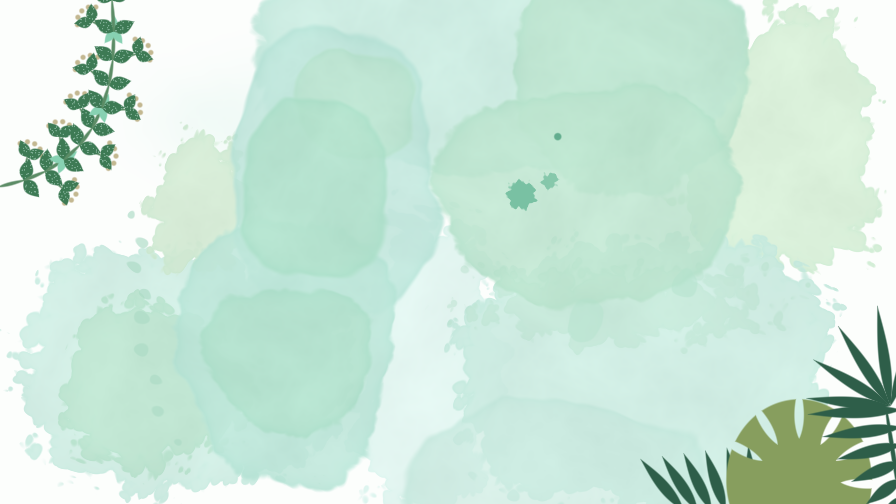
Reproduce this background procedurally as a Shadertoy shader.

```glsl
// Overlapping mint watercolour washes on white paper, with a leafy sprig and
// tropical foliage. Washes are warped superellipses with cellular fringes;
// plants are tapered strokes repeated by loops. The canvas is 16 by 9 units.

vec2 hash2(vec2 p) {
    return fract(sin(vec2(dot(p, vec2(127.1, 311.7)), dot(p, vec2(269.5, 183.3)))) * 43758.5);
}

// Distance to the nearest scattered point
float cells(vec2 p) {
    float near = 2.0;
    for (int i = 0; i < 9; i++) {
        vec2 cell = floor(p) + vec2(i % 3, i / 3) - 1.0;
        near = min(near, length(cell + hash2(cell) - p));
    }
    return near;
}

// Layered sines that bend space
vec2 warp(vec2 p, float amp) {
    float freq = 1.3;
    for (int i = 0; i < 5; i++) {
        p += amp * sin(mat2(0.8, 0.6, -0.6, 0.8) * p.yx * freq + vec2(i, 2 * i));
        freq *= 1.9;
        amp *= 0.55;
    }
    return p;
}

float fill(float d) {
    float px = 9.0 / iResolution.y;
    return 1.0 - smoothstep(-px, px, d);
}

vec2 polar(float a) { return vec2(cos(a), sin(a)); }

// Translucent wash with a pigment rim; area holds centre and radii
void wash(inout vec3 col, vec2 p, vec4 area, float rough, float alpha, vec3 tint) {
    vec2 q = pow(abs((p - area.xy) / area.zw), vec2(2.6));
    float d = (pow(q.x + q.y, 0.385) - 1.0) * min(area.z, area.w) + rough;
    float rim = exp(-abs(d + 0.06) * 12.0);
    float body = 1.0 - smoothstep(-0.05, 0.03, d);
    col = mix(col, tint - rim * vec3(0.035, 0.012, 0.018), body * alpha);
}

// Pointed leaf from a to b with half width w
float leaf(vec2 p, vec2 a, vec2 b, float w) {
    vec2 ab = b - a;
    float h = clamp(dot(p - a, ab) / dot(ab, ab), 0.0, 1.0);
    return length(p - a - ab * h) - w * sin(3.14 * pow(h, 0.8));
}

void dab(inout vec3 col, vec2 p, vec2 c, float r, vec3 tint, float alpha) {
    col = mix(col, tint, alpha * fill(length(p - c) - r));
}

void mainImage(out vec4 fragColor, in vec2 fragCoord) {
    vec2 p = fragCoord / iResolution.y * 9.0;
    vec2 q = warp(p, 0.13);
    float grit = cells(q * 2.2) + 0.5 * cells(q * 5.5) - 0.7;
    float fringe = 0.55 * grit, soft = 0.1 * grit;
    vec3 col = vec3(0.99, 0.995, 0.99);
    vec3 aqua = vec3(0.8, 0.925, 0.885), mint = vec3(0.74, 0.895, 0.81);
    vec3 lime = vec3(0.85, 0.94, 0.85), jade = vec3(0.7, 0.885, 0.8);

    // Faint mist and outer washes
    vec2 mist = (q - vec2(3.8, 6.9)) / vec2(1.3, 0.8);
    col = mix(col, vec3(0.91, 0.97, 0.95), 0.6 * exp(-dot(mist, mist)));
    wash(col, q, vec4(13.9, 6.4, 1.75, 2.35), fringe, 0.95, lime);
    wash(col, q, vec4(3.3, 2.4, 2.85, 2.15), fringe, 0.85, aqua);
    wash(col, q, vec4(3.6, 5.4, 0.85, 1.15), fringe, 0.9, lime - 0.02);
    wash(col, q, vec4(8.8, 8.1, 4.4, 2.1), soft, 0.95, aqua);
    wash(col, q, vec4(7.7, 2.4, 1.3, 2.6), fringe, 0.9, vec3(0.88, 0.96, 0.94));

    // Lower right pools, then the upper right mass
    wash(col, q, vec4(11.5, 2.3, 3.2, 2.45), fringe, 0.9, aqua);
    wash(col, q, vec4(10.0, 0.3, 2.7, 1.45), 0.0, 0.7, aqua - 0.01);
    wash(col, q, vec4(11.3, 7.6, 2.0, 2.1), soft, 0.8, mint);
    wash(col, q, vec4(10.5, 5.5, 2.75, 1.85), soft, 0.85, mint);
    wash(col, q, vec4(11.0, 3.6, 2.4, 0.6), fringe, 0.4, mint);

    // Left column
    wash(col, q, vec4(2.8, 2.1, 1.5, 1.4), fringe, 0.8, mint);
    wash(col, q, vec4(6.0, 6.0, 1.8, 2.6), 0.0, 0.85, vec3(0.75, 0.9, 0.86));
    wash(col, q, vec4(5.1, 2.7, 1.85, 2.45), soft, 0.85, vec3(0.74, 0.9, 0.85));
    wash(col, q, vec4(6.4, 7.1, 1.1, 1.1), 0.0, 0.7, mint);
    wash(col, q, vec4(5.7, 5.6, 1.35, 1.5), 0.0, 0.8, jade);
    wash(col, q, vec4(5.1, 2.6, 1.45, 1.3), soft, 0.7, jade);

    // Pigment blooms and grain, absent on bare white
    vec2 bloom = warp(q * 0.9, 0.3) * 2.4;
    col += (1.0 - smoothstep(0.85, 0.99, col.r)) * 0.012 * (sin(bloom.x) * sin(bloom.y) + grit);

    // Drips and splatters
    for (int i = 0; i < 9; i++) {
        float k = float(i);
        vec2 drip = vec2(2.4 + 0.065 * k + 0.13 * sin(k * 2.4), 5.3 - 0.54 * k);
        dab(col, q, drip, 0.08 + 0.05 * sin(k * 0.45), jade - 0.03, 0.65);
    }
    dab(col, q, vec2(10.5, 3.4), 0.35, jade, 0.45);
    dab(col, q, vec2(12.35, 3.95), 0.24, jade, 0.5);
    vec2 s = p + 0.03 * sin(p.yx * 31.0) + 0.015 * sin(p.yx * 67.0);
    vec3 teal = vec3(0.46, 0.75, 0.63);
    dab(col, s, vec2(9.31, 5.52), 0.25, teal, 0.95);
    dab(col, s, vec2(9.82, 5.77), 0.14, teal, 0.8);
    dab(col, p, vec2(9.96, 6.56), 0.065, teal - 0.07, 1.0);

    // Sprig along a quadratic curve
    vec2 root = vec2(0.0, 5.67), bend = vec2(2.3, 6.1), last = root;
    vec3 green = mix(vec3(0.24, 0.48, 0.33), aqua, 0.45 * (1.0 - smoothstep(0.1, 0.3, cells(p * 16.0))));
    for (int i = 1; i <= 10; i++) {
        float t = float(i) / 10.0, side = float(i % 2) * 2.0 - 1.0;
        vec2 node = mix(mix(root, bend, t), mix(bend, vec2(2.0, 9.0), t), t);
        float a = atan(node.y - last.y, node.x - last.x);
        vec2 bud = node + 0.42 * polar(a + side * 1.2);
        float stem = min(leaf(p, last, node, 0.02), leaf(p, node, bud, 0.02));
        col = mix(col, vec3(0.36, 0.55, 0.4), fill(stem - 0.012));
        for (float k = -2.0; k < 3.0; k++) {
            if (i % 3 == 0) col = mix(col, teal + 0.07, fill(leaf(p, node, node + 0.27 * polar(a + k * 1.26), 0.07)));
            dab(col, p, bud + 0.27 * polar(a + side * 0.8 + k * 0.5), 0.045, vec3(0.74, 0.69, 0.52), 0.9);
        }
        for (float k = -1.0; k < 2.0; k += 2.0) {
            float pair = leaf(p, node, node + 0.4 * polar(a + k * 1.1), 0.12);
            pair = min(pair, leaf(p, bud, bud + 0.32 * polar(a + side * 0.9 + k * 0.8), 0.1));
            col = mix(col, green, fill(pair));
        }
        last = node;
    }

    // Low frond, split round leaf, and a palm of fanned and stacked blades
    float frond = 9.0, slots = 9.0, palm = leaf(p, vec2(15.8, 1.85), vec2(16.15, -0.4), 0.04);
    vec2 crown = vec2(15.9, 1.75), hub = vec2(14.27, 0.42);
    for (int i = 0; i < 6; i++) {
        float k = float(i);
        vec2 ray = polar(2.65 - 0.54 * k), rung = vec2(16.08, 1.68 - 0.31 * k);
        frond = min(frond, leaf(p, vec2(12.2 + 0.25 * k, -0.1), vec2(11.44 + 0.385 * k, 0.8 + 0.05 * k), 0.1));
        slots = min(slots, leaf(p, hub + 0.75 * ray, hub + 1.75 * ray, 0.085));
        if (i < 5) palm = min(palm, leaf(p, crown, crown + (1.9 - 0.1 * k) * polar(1.25 + 0.45 * k), 0.1));
        palm = min(palm, leaf(p, rung, rung - vec2(1.65 - 0.26 * k, 0.08 + 0.09 * k), 0.11));
    }
    vec3 pine = vec3(0.18, 0.37, 0.285);
    col = mix(col, pine, fill(frond));
    float disc = (length((p - hub) / vec2(1.3, 1.45)) - 1.0) * 1.3;
    col = mix(col, vec3(0.53, 0.62, 0.37), fill(max(disc, -slots)));
    col = mix(col, pine, fill(palm));
    fragColor = vec4(col, 1.0);
}
```
